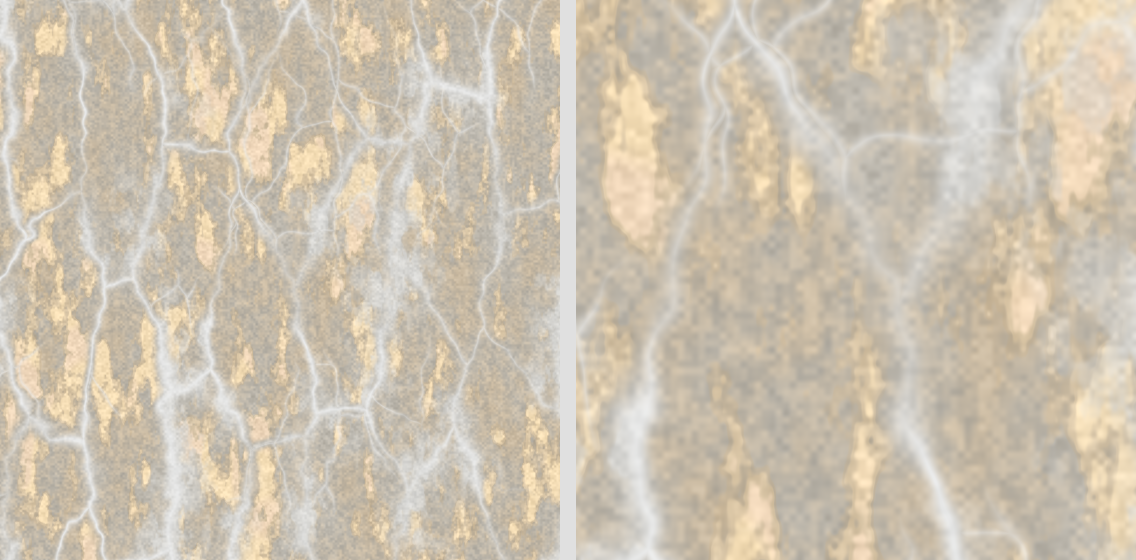
Left, the full canvas; right, a detail of the centre.
Give the GLSL for this texture, as a three.js fragment shader.

```glsl
// Weathered stone: pale veins branch over taupe ground with upright amber flecks.
// Veins are borders of warped, tall Voronoi cells; flecks, mist and grain are
// layers of value noise, stretched vertically where the stone is streaked.
varying vec2 vUv;

const vec3 GREY_GROUND = vec3(0.738, 0.717, 0.675);
const vec3 TAN_GROUND  = vec3(0.780, 0.716, 0.618);
const vec3 AMBER       = vec3(0.855, 0.770, 0.635);
const vec3 PALE_AMBER  = vec3(0.965, 0.872, 0.710);
const vec3 PEACH       = vec3(0.945, 0.845, 0.730);
const vec3 OCHRE_RIM   = vec3(0.785, 0.685, 0.530);
const vec3 MIST        = vec3(0.822, 0.820, 0.806);
const vec3 VEIN_WHITE  = vec3(0.905, 0.907, 0.905);

const vec2 MAIN_CELLS  = vec2(7.0, 2.5);
const vec2 FINE_CELLS  = vec2(11.0, 4.6);
const vec2 FLECK_SCALE = vec2(38.0, 14.0);
const float VEIN_WIDTH = 0.0060;
const float MIST_REACH = 0.018;
const float GRAIN_SCALE = 240.0;
const float GRAIN_DEPTH = 0.125;
const float SPECKLE_DEPTH = 0.05;

float hash(vec2 p) {
  return fract(sin(dot(p, vec2(127.1, 311.7))) * 43758.5453);
}

float noise(vec2 p) {
  vec2 i = floor(p), f = fract(p);
  f = f * f * (3.0 - 2.0 * f);
  return mix(mix(hash(i), hash(i + vec2(1.0, 0.0)), f.x),
             mix(hash(i + vec2(0.0, 1.0)), hash(i + vec2(1.0, 1.0)), f.x), f.y);
}

float fbm(vec2 p) {
  float sum = 0.0, amp = 0.533;
  for (int i = 0; i < 4; i++) {
    sum += amp * noise(p);
    p = p * 2.03 + vec2(17.3, 9.1);
    amp *= 0.5;
  }
  return sum;
}

// Bends straight cell borders into wandering veins.
vec2 warp(vec2 p) {
  vec2 broad = vec2(fbm(p * 7.0 + 3.0), fbm(p * 7.0 + 41.0)) - 0.5;
  vec2 wiggle = vec2(noise(p * 50.0 + 7.0), noise(p * 50.0 + 63.0)) - 0.5;
  return p + broad * vec2(0.08, 0.12) + wiggle * 0.008;
}

// Jittered seed of a cell; odd columns shift so that borders fork in a Y.
vec2 cellSeed(vec2 cell) {
  vec2 jitter = vec2(hash(cell + 5.2), hash(cell + 71.9));
  return cell + 0.16 + 0.68 * jitter + vec2(0.0, 0.5 * mod(cell.x, 2.0) - 0.25);
}

// Distance to the nearest cell border, in canvas units.
float borderDistance(vec2 p, vec2 cells) {
  vec2 q = p * cells, base = floor(q), nearest = vec2(9.0);
  for (int y = -2; y <= 2; y++) {
    for (int x = -1; x <= 1; x++) {
      vec2 r = cellSeed(base + vec2(float(x), float(y))) - q;
      if (dot(r, r) < dot(nearest, nearest)) nearest = r;
    }
  }
  float d = 1.0;
  for (int y = -2; y <= 2; y++) {
    for (int x = -2; x <= 2; x++) {
      vec2 r = cellSeed(base + vec2(float(x), float(y))) - q;
      vec2 gap = r - nearest;
      if (dot(gap, gap) > 0.0001) {
        vec2 n = normalize(gap);
        d = min(d, dot(0.5 * (r + nearest), n) / length(n * cells));
      }
    }
  }
  return d;
}

float line(float d, float width) {
  return exp(-pow(d / width, 1.5));
}

void main() {
  vec2 p = vUv;
  vec2 w = warp(p);
  float mainD = borderDistance(w + 2.0, MAIN_CELLS);
  float fineD = borderDistance(w + 5.3, FINE_CELLS);
  float grain = 0.7 * noise(p * GRAIN_SCALE) + 0.3 * noise(p * GRAIN_SCALE * 0.57 + 31.0) - 0.5;
  float speckle = noise(p * vec2(120.0, 85.0) + 11.0) - 0.5;
  float fibre = fbm(p * vec2(52.0, 28.0) + 13.0);

  // Ground, mottled between grey and tan
  float mottle = fbm(p * vec2(24.0, 14.0) + 23.0);
  float tint = 0.45 + 1.8 * (mottle - 0.5) + 0.8 * grain + 0.6 * speckle;
  vec3 color = mix(GREY_GROUND, TAN_GROUND, clamp(tint, 0.0, 1.0));

  // Small amber flecks with ochre rims, kept inside the cells
  float inside = smoothstep(0.004, 0.022, mainD);
  float fleck = fbm(p * FLECK_SCALE + 50.0) + 0.28 * (noise(p * vec2(11.0, 6.0) + 80.0) - 0.5);
  fleck += 0.07 * (inside - 1.0) + 0.07 * grain + 0.06 * speckle;
  float rim = smoothstep(0.51, 0.555, fleck) * (1.0 - smoothstep(0.57, 0.62, fleck));
  vec3 glow = mix(PALE_AMBER, PEACH, smoothstep(0.5, 0.75, noise(p * vec2(26.0, 13.0) + 90.0)));
  color = mix(color, OCHRE_RIM, 0.32 * rim * inside);
  color = mix(color, AMBER, 0.85 * smoothstep(0.565, 0.61, fleck) * inside);
  color = mix(color, glow, 0.95 * smoothstep(0.62, 0.70, fleck) * inside);

  // Mist gathered in patches beside the veins
  float patches = smoothstep(0.46, 0.70, fbm(p * vec2(9.0, 5.0) + 37.0));
  float mist = exp(-mainD / MIST_REACH) * (0.18 + 1.1 * patches);
  mist += 0.35 * patches * smoothstep(0.45, 0.62, fibre);
  color = mix(color, MIST, clamp(mist * (0.1 + 1.6 * fibre), 0.0, 0.9));

  // Veins of varied width and strength, then faint side branches
  float swell = noise(p * vec2(8.0, 6.0) + 61.0);
  float strength = 0.42 + 0.55 * smoothstep(0.2, 0.65, noise(p * 6.0 + 19.0));
  strength *= 0.8 + 0.4 * fibre;
  float vein = strength * line(mainD, VEIN_WIDTH * (0.45 + 0.95 * swell + 0.5 * patches));
  float branch = line(fineD, VEIN_WIDTH * 0.6) * smoothstep(0.48, 0.72, noise(p * 6.5 + 29.0));
  float cloud = patches * exp(-mainD / 0.015) * smoothstep(0.42, 0.66, fibre);
  float white = max(vein, max(0.55 * branch, 0.7 * cloud));
  color = mix(color, VEIN_WHITE, clamp(white, 0.0, 1.0));

  // Fine grain and coarser speckle, calmer on the veins
  color += (grain * GRAIN_DEPTH + speckle * SPECKLE_DEPTH) * (1.0 - 0.55 * white);
  gl_FragColor = vec4(color, 1.0);
}
```
